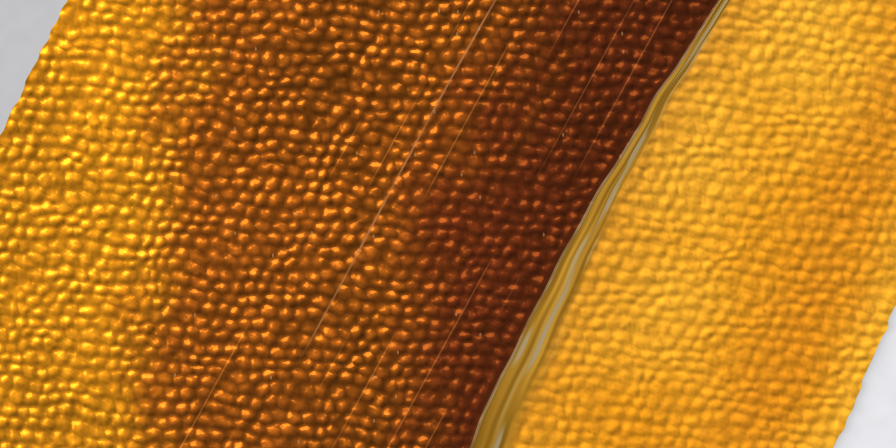
This texture is drawn by a WebGL 1 fragment shader. Its source:

```glsl
precision highp float;
uniform vec2 u_resolution;

const vec3 PAPER = vec3(0.91, 0.91, 0.925);
const vec3 AMBER = vec3(0.86, 0.55, 0.10);
const vec3 GOLD = vec3(0.96, 0.71, 0.21);
const vec3 OCHRE = vec3(0.82, 0.50, 0.10);
const vec3 BROWN = vec3(0.56, 0.295, 0.075);
const vec3 UMBER = vec3(0.36, 0.155, 0.065);
const vec3 OLIVE = vec3(0.66, 0.46, 0.11);
const vec3 SILVER = vec3(0.66, 0.61, 0.52);
const vec2 WEAVE_SCALE = vec2(29.0, 35.0);
const vec2 LIGHT_STEP = vec2(-0.006, 0.008);
const float STROKE_SLOPE = 0.55;
const float SCRATCH_OFFSET = 0.557;

float hash(vec2 p) {
  return fract(sin(dot(p, vec2(127.1, 311.7))) * 43758.5453);
}

float noise(vec2 p) {
  vec2 i = floor(p), f = fract(p);
  f = f * f * (3.0 - 2.0 * f);
  return mix(mix(hash(i), hash(i + vec2(1.0, 0.0)), f.x),
             mix(hash(i + vec2(0.0, 1.0)), hash(i + 1.0), f.x), f.y);
}

float fbm(vec2 p) {
  float sum = 0.0, amp = 0.5;
  for (int i = 0; i < 4; i++) {
    sum += amp * noise(p);
    p = p * 2.03 + 7.1;
    amp *= 0.5;
  }
  return sum / 0.9375;
}

// Staggered, jittered canvas knots
float weave(vec2 p) {
  vec2 q = p * WEAVE_SCALE + vec2(p.y * 3.0, p.x * 2.5);
  q += 0.7 * vec2(noise(p * 13.0), noise(p * 13.0 + 40.0));
  float height = 0.0;
  for (int j = -1; j <= 1; j++) {
    float row = floor(q.y) + float(j);
    float x = q.x + 0.5 * mod(row, 2.0);
    for (int i = -1; i <= 1; i++) {
      vec2 cell = vec2(floor(x) + float(i), row);
      vec2 jitter = 0.4 * (vec2(hash(cell), hash(cell + 19.3)) - 0.5);
      vec2 d = vec2(x, q.y) - cell - 0.5 - jitter;
      height = max(height, exp(-5.0 * dot(d, d)) * (0.6 + 0.4 * hash(cell + 5.7)));
    }
  }
  return height;
}

float relief(vec2 p) {
  return weave(p) + 0.45 * noise(p * vec2(85.0, 95.0)) + 0.2 * noise(p * 190.0);
}

float line(float d, float width, float px) {
  return 1.0 - smoothstep(width, width + 1.5 * px, abs(d));
}

void main() {
  vec2 p = gl_FragCoord.xy / u_resolution * vec2(2.0, 1.0);
  float px = 1.0 / u_resolution.y;
  float stroke = p.x - STROKE_SLOPE * p.y;
  float ridge = p.x - (1.05 + 0.43 * p.y + 0.13 * p.y * p.y);
  ridge += 0.008 * (noise(vec2(p.y * 14.0, 3.0)) - 0.5);
  float cloud = fbm(p * 4.0) - 0.5;
  float streak = noise(vec2(stroke * 45.0, p.y * 2.5)) - 0.5;
  float knot = weave(p);
  float slope = relief(p) - relief(p + LIGHT_STEP);

  // Dark glaze, deepening toward the ridge
  float brownMask = smoothstep(-0.16, 0.16, p.x - 0.29 - 0.16 * p.y + 0.35 * cloud + 0.08 * streak);
  float umberMask = smoothstep(-0.20, 0.17, p.x - 0.91 - 0.25 * p.y + 0.4 * cloud + 0.12 * streak);
  vec3 glaze = mix(mix(AMBER, BROWN, brownMask), UMBER, umberMask);
  float depth = mix(mix(0.34, 0.62, brownMask), 0.36, umberMask);
  glaze *= 1.0 + depth * (knot - 0.48) + 0.3 * cloud + 0.13 * streak;
  glaze *= 1.0 + 0.42 * slope;
  glaze += vec3(0.36, 0.22, 0.08) * smoothstep(0.22, 0.6, slope) * (1.0 - 0.5 * umberMask);

  // Thin golden glaze on the right
  float ochreBand = exp(-pow((p.x - 1.66 - 0.45 * p.y) / 0.13, 2.0));
  float goldMask = 0.30 + 0.35 * smoothstep(0.2, 1.0, p.y) + 0.9 * cloud;
  goldMask += 0.5 * smoothstep(1.72, 1.86, p.x - 0.4 * p.y);
  vec3 thin = mix(AMBER, GOLD, clamp(goldMask, 0.0, 1.0));
  thin = mix(thin, OCHRE, 0.6 * ochreBand);
  thin = mix(thin, vec3(0.78, 0.52, 0.17), 0.55 * exp(-max(ridge - 0.04, 0.0) * 12.0));
  thin *= 1.0 + 0.14 * (knot - 0.45) + 0.30 * slope + 0.05 * streak;
  vec3 col = mix(glaze, thin, smoothstep(-px, px, ridge - 0.02));

  // Ridge of dragged paint
  float ridgeWidth = mix(0.095, 0.028, smoothstep(0.0, 1.0, p.y));
  float across = ridge / ridgeWidth;
  float strand = noise(vec2(across * 9.0, p.y * 5.0));
  vec3 ridgeColor = mix(OLIVE * 0.72, vec3(0.80, 0.59, 0.20), strand);
  ridgeColor = mix(ridgeColor, SILVER, 0.75 * smoothstep(0.6, 0.85, noise(vec2(across * 7.0 + 30.0, p.y * 9.0))));
  float ridgeMask = smoothstep(-0.15, 0.05, across) * (1.0 - smoothstep(0.65, 1.1, across));
  col = mix(col, ridgeColor, ridgeMask);
  col = mix(col, UMBER * 0.85, 0.7 * line(ridge + 0.012, 0.005, px));
  col = mix(col, SILVER, 0.6 * line(ridge + 0.002, 0.002, px) * (0.4 + 0.6 * noise(vec2(p.y * 30.0))));

  // Fine brush scratches
  float darkSide = 1.0 - step(0.0, ridge);
  for (int i = 0; i < 8; i++) {
    float id = float(i);
    float offset = 0.12 + 0.118 * id + 0.05 * hash(vec2(id, 2.0));
    float broken = smoothstep(0.4, 0.75, noise(vec2(p.y * 6.0, id * 9.0)));
    col += vec3(0.16, 0.11, 0.07) * broken * darkSide * line(stroke - offset, 0.0006, px);
  }
  float scratch = line(stroke - SCRATCH_OFFSET - 0.004 * sin(p.y * 6.0), 0.0012, px);
  scratch *= smoothstep(0.16, 0.32, p.y) * (0.5 + 0.5 * noise(vec2(p.y * 22.0, 1.0)));
  col = mix(col, vec3(0.72, 0.49, 0.32), 0.75 * scratch);

  // Scattered pale flecks
  vec2 grid = p * 22.0;
  vec2 cell = floor(grid);
  vec2 local = fract(grid) - 0.3 - 0.4 * vec2(hash(cell + 3.0), hash(cell + 8.0));
  float fleck = step(0.9, hash(cell + 61.0)) * (1.0 - smoothstep(0.04, 0.12, length(local * vec2(1.5, 0.8))));
  col = mix(col, vec3(0.72, 0.56, 0.42), 0.55 * fleck * darkSide * brownMask);

  // Paper outside the slanted swatch
  float rough = 0.008 * (noise(vec2(p.y * 45.0, 2.0)) - 0.5);
  float leftEdge = p.x + 0.335 - 0.483 * p.y + rough;
  float rightEdge = 1.862 + 0.434 * p.y - p.x + rough;
  float edge = min(leftEdge, rightEdge);
  vec3 paper = PAPER + 0.035 * (fbm(p * 35.0) - 0.5);
  paper *= 1.0 - 0.16 * exp(-max(-rightEdge, 0.0) * 70.0);
  col = mix(paper, col, smoothstep(-px, px, edge));
  gl_FragColor = vec4(clamp(col, 0.0, 1.0), 1.0);
}
```
